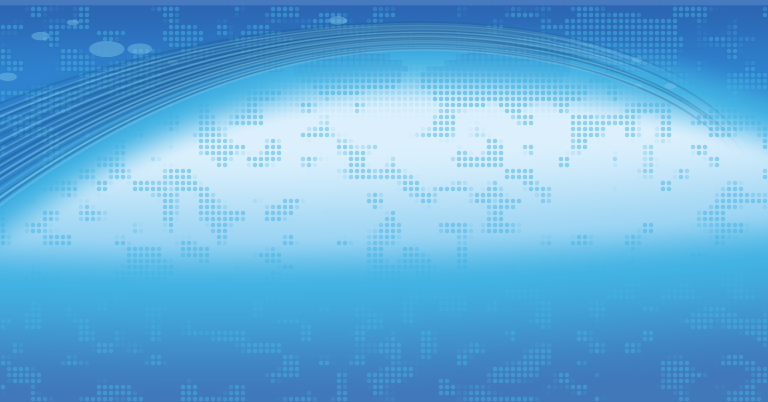
A Shadertoy shader for this background:

```glsl
// Blue backdrop: a glowing white dome under sweeping strands, halftone land dots and bubbles.
#define STRANDS 26
#define DOT_GRID vec2(128.0, 67.0)
#define DOT_OPACITY 0.50
#define BUBBLE_OPACITY 0.45
#define STRAND_WIDTH 0.0022
#define RIBBON_SHADE 0.50
#define CREST_X 0.55

const vec3 NAVY  = vec3(0.17, 0.40, 0.70);
const vec3 AZURE = vec3(0.18, 0.51, 0.81);
const vec3 CYAN  = vec3(0.26, 0.70, 0.89);
const vec3 PALE  = vec3(0.58, 0.82, 0.95);
const vec3 WHITE = vec3(0.86, 0.94, 0.99);
const vec3 STEEL = vec3(0.25, 0.47, 0.73);
const vec3 SHADE = vec3(0.10, 0.36, 0.58);

float hash(float n) { return fract(sin(n * 91.345) * 4375.85); }

float hash2(vec2 p) { return fract(sin(dot(p, vec2(12.99, 78.23))) * 4375.85); }

float noise(vec2 p) {
    vec2 i = floor(p), f = fract(p);
    f = f * f * (3.0 - 2.0 * f);
    return mix(mix(hash2(i), hash2(i + vec2(1, 0)), f.x),
               mix(hash2(i + vec2(0, 1)), hash2(i + vec2(1, 1)), f.x), f.y);
}

// Depth below the top edge of a strand; k runs from outer (0) to inner (1).
float strandDepth(float x, float k) {
    float crest = mix(0.055, 0.125, k);
    float left = max(CREST_X - x, 0.0) / CREST_X;
    float right = clamp((x - CREST_X) / mix(0.447, 0.432, k), 0.0, 1.0);
    return crest + mix(0.20, 0.39, k) * left * left
         + 0.40 * (1.0 - sqrt(1.0 - right * right));
}

// Upper sky, dome of light and the lower field; s.y is the depth from the top.
vec3 background(vec2 s) {
    float left = max(CREST_X - s.x, 0.0) / CREST_X;
    float right = max(s.x - CREST_X, 0.0) / (1.0 - CREST_X);
    float inside = s.y - (0.15 + 0.38 * left * left + 0.14 * right * right);
    float horizon = 0.71 + 0.075 * s.x - 0.13 * s.x * s.x;
    float above = horizon - s.y;

    vec3 sky = mix(NAVY, AZURE, smoothstep(0.0, 0.20, s.y));
    sky = mix(sky, CYAN, smoothstep(-0.11, 0.01, inside));
    vec3 glow = mix(CYAN, PALE, smoothstep(0.0, 0.14, above));
    glow = mix(glow, WHITE, smoothstep(0.06, 0.36, above));
    vec3 col = mix(sky, glow, smoothstep(-0.015, 0.12, inside));

    vec3 field = mix(CYAN, STEEL, smoothstep(-0.04, 0.29, -above));
    return mix(col, field, smoothstep(-0.006, 0.012, -above));
}

// Coverage of land: soft ellipses (centre, radii) with a ragged rim.
float land(vec2 s) {
    const vec4 areas[9] = vec4[9](
        vec4(0.84, 0.10, 0.065, 0.085), vec4(0.77, 0.07, 0.06, 0.035),
        vec4(0.70, 0.12, 0.06, 0.04),   vec4(0.64, 0.20, 0.11, 0.08),
        vec4(0.45, 0.18, 0.10, 0.07),   vec4(0.34, 0.11, 0.035, 0.05),
        vec4(0.16, 0.19, 0.06, 0.05),   vec4(0.143, 0.085, 0.022, 0.02),
        vec4(0.24, 0.09, 0.03, 0.03));
    float cover = 0.0;
    for (int i = 0; i < 9; i++) {
        float r = length((s - areas[i].xy) / areas[i].zw);
        cover = max(cover, 1.0 - r);
    }
    return smoothstep(0.0, 0.10, cover + 0.6 * (noise(s * vec2(45.0, 30.0)) - 0.55));
}

void mainImage(out vec4 fragColor, in vec2 fragCoord) {
    vec2 s = fragCoord / iResolution.xy;
    s.y = 1.0 - s.y;
    float aspect = iResolution.x / iResolution.y;
    float px = 1.0 / iResolution.y;
    vec3 col = background(s);

    // Halftone land, plus a faint grid over the crest of the dome
    vec2 cell = s * DOT_GRID;
    float dotSoft = px * DOT_GRID.y;
    float dots = 1.0 - smoothstep(0.38 - 0.5 * dotSoft, 0.38 + 0.5 * dotSoft,
                                  length(fract(cell) - 0.5));
    float ground = land((floor(cell) + 0.5) / DOT_GRID);
    col = mix(col, NAVY, 0.22 * ground * (1.0 - smoothstep(0.13, 0.22, s.y)));
    col = mix(col, CYAN, DOT_OPACITY * dots * ground);
    float mesh = smoothstep(0.20, 0.35, s.x) * (1.0 - smoothstep(0.75, 0.92, s.x))
               * smoothstep(0.13, 0.18, s.y) * (1.0 - smoothstep(0.20, 0.31, s.y));
    col = mix(col, CYAN, 0.28 * dots * mesh);

    // Flattened bubbles: centre and half width
    const vec3 bubbles[10] = vec3[10](
        vec3(0.139, 0.122, 0.023), vec3(0.182, 0.122, 0.016), vec3(0.053, 0.090, 0.012),
        vec3(0.095, 0.056, 0.008), vec3(0.440, 0.051, 0.012), vec3(0.010, 0.191, 0.012),
        vec3(0.873, 0.214, 0.008), vec3(0.830, 0.148, 0.007), vec3(0.830, 0.214, 0.006),
        vec3(0.225, 0.155, 0.007));
    for (int i = 0; i < 10; i++) {
        vec2 q = (s - bubbles[i].xy) * vec2(aspect, 2.2);
        float d = length(q) - bubbles[i].z * aspect;
        col = mix(col, vec3(0.48, 0.77, 0.90), BUBBLE_OPACITY * (1.0 - smoothstep(-px, px, d)));
    }

    // Soft dark ribbon beneath the strands
    float outer = strandDepth(s.x, 0.0), inner = strandDepth(s.x, 1.0);
    float across = (s.y - outer) / (inner - outer);
    float ribbon = smoothstep(-0.15, 0.35, across) * (1.0 - smoothstep(0.55, 1.05, across));
    ribbon *= 0.35 + 0.65 * smoothstep(0.0, 0.25, s.x);
    col = mix(col, SHADE, RIBBON_SHADE * ribbon * (1.0 - smoothstep(0.55, 0.78, s.x)));

    // Fine strands, alternately dark and light
    for (int i = 0; i < STRANDS; i++) {
        float id = float(i);
        float k = clamp((id + hash(id + 3.0)) / float(STRANDS), 0.0, 1.0);
        float depth = strandDepth(s.x, k);
        float slope = (strandDepth(s.x + 0.001, k) - depth) / (0.001 * aspect);
        float d = abs(s.y - depth) / sqrt(1.0 + slope * slope);
        float line = 1.0 - smoothstep(0.0, STRAND_WIDTH + px, d);
        float end = mix(0.70, 0.985, hash(id + 17.0));
        line *= 1.0 - smoothstep(end - 0.12, end, s.x);
        vec3 tint = mod(id, 2.0) < 1.0 ? SHADE : vec3(0.62, 0.86, 0.96);
        col = mix(col, tint, line * mix(0.20, 0.50, hash(id + 31.0)));
    }

    // Lighter strip along the top edge
    col = mix(col, vec3(0.28, 0.48, 0.75), 1.0 - smoothstep(0.010, 0.016, s.y));
    fragColor = vec4(col, 1.0);
}
```
